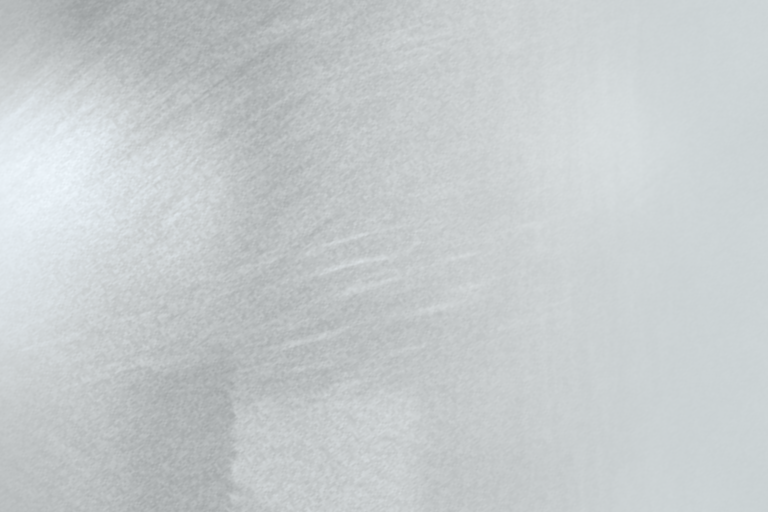
Write a WebGL 2 fragment shader that draws this texture.

```glsl
#version 300 es
precision highp float;

uniform vec2 u_resolution;
out vec4 fragColor;

float hash(vec2 cell) {
    vec3 h = fract(cell.xyx * 0.1031);
    h += dot(h, h.yzx + 33.33);
    return fract((h.x + h.y) * h.z);
}

float noise(vec2 p) {
    vec2 i = floor(p), f = fract(p);
    f = f * f * (3.0 - 2.0 * f);
    return mix(mix(hash(i), hash(i + vec2(1, 0)), f.x),
               mix(hash(i + vec2(0, 1)), hash(i + vec2(1, 1)), f.x), f.y);
}

float fbm(vec2 p) {
    float sum = 0.0, amp = 0.5;
    for (int i = 0; i < 4; i++) {
        sum += amp * (noise(p) - 0.5);
        p = mat2(1.6, 1.2, -1.2, 1.6) * p + 17.3;
        amp *= 0.5;
    }
    return sum;
}

vec2 turn(vec2 p, float angle) {
    float c = cos(angle), s = sin(angle);
    return mat2(c, -s, s, c) * p;
}

// Fine bristle lines running along the given angle, slightly bowed
float bristles(vec2 p, float angle, float density) {
    vec2 q = turn(p, angle) + 20.0;
    q.y += 0.04 * noise(q * 2.5);
    return 0.5 * noise(q * vec2(5.0, density))
         + 0.5 * noise(q * vec2(14.0, density * 2.1) + 7.0) - 0.5;
}

float blob(vec2 p, vec2 center, vec2 radius, float angle) {
    vec2 q = turn(p - center, angle) / radius;
    return exp(-dot(q, q));
}

void main() {
    vec2 p = gl_FragCoord.xy / u_resolution.y;
    float focus = smoothstep(-0.15, 0.3, p.x) * (1.0 - smoothstep(0.55, 1.3, p.x));

    float rising = bristles(p, 0.66, 80.0);
    float sweeping = bristles(p, 0.27, 62.0);
    float falling = bristles(p, -0.62, 70.0);
    float upright = bristles(p, 1.6, 55.0);

    // Ragged coordinates give the broad strokes their brushed borders
    vec2 w = p + vec2(0.04, -0.04) * rising + 0.06 * vec2(fbm(p * 5.0), fbm(p * 5.0 + 40.0));

    // Broad shading from satin grey to the pale right side
    float tone = mix(0.742, 0.832, smoothstep(0.4, 1.15, w.x));
    tone += 0.10 * blob(w, vec2(0.10, 0.71), vec2(0.19, 0.15), -0.5);
    tone += 0.16 * blob(w, vec2(-0.02, 0.54), vec2(0.28, 0.30), 0.0);
    tone += 0.07 * blob(w, vec2(0.38, 0.63), vec2(0.10, 0.16), -0.2);
    tone += 0.03 * blob(w, vec2(1.18, 0.71), vec2(0.11, 0.15), 0.3);
    tone -= 0.055 * blob(w, vec2(0.28, 1.0), vec2(0.34, 0.22), 0.0);
    tone -= 0.045 * blob(w, vec2(0.17, 1.0), vec2(0.08, 0.13), 0.0);
    tone -= 0.03 * blob(w, vec2(0.51, 0.75), vec2(0.08, 0.32), 0.0);
    tone -= 0.03 * blob(w, vec2(0.70, 0.32), vec2(0.28, 0.10), 0.2);
    tone -= 0.03 * blob(w, vec2(1.0, 0.08), vec2(0.28, 0.24), 0.0);

    // Dark upright stroke and the lighter dab beside it
    vec2 e = p + vec2(0.03, 0.05) * falling + 0.03 * fbm(p * 14.0);
    float edge = 0.45 + 0.02 * (0.2 - p.y);
    float stroke = smoothstep(0.18, 0.32, e.x) * (1.0 - smoothstep(edge - 0.006, edge + 0.012, e.x))
                 * (1.0 - smoothstep(0.24, 0.38, e.y));
    float dab = smoothstep(edge - 0.006, edge + 0.012, e.x) * (1.0 - smoothstep(0.78, 0.86, e.x))
              * (1.0 - smoothstep(0.17, 0.24, e.y - 0.08 * (e.x - 0.45)))
              * smoothstep(-0.02, 0.03, e.y + 0.55 * (e.x - 0.55));
    tone += 0.042 * dab - 0.042 * stroke;
    tone += 0.03 * fbm(w * 4.0 + 9.0);

    // Bristle marks, each direction kept to its own region
    float risingArea = blob(p, vec2(0.34, 0.68), vec2(0.38, 0.38), 0.0);
    float sweepArea = blob(p, vec2(0.72, 0.42), vec2(0.36, 0.17), 0.25)
                    + 0.6 * blob(p, vec2(0.80, 0.95), vec2(0.35, 0.13), 0.1)
                    + 0.6 * blob(p, vec2(0.12, 0.31), vec2(0.18, 0.08), 0.0);
    float fallArea = blob(p, vec2(0.74, 0.12), vec2(0.16, 0.13), 0.0)
                   + blob(p, vec2(0.10, 0.10), vec2(0.18, 0.14), 0.0);
    float marks = 0.085 * risingArea * rising
                + sweepArea * (0.06 * sweeping + 0.22 * max(sweeping - 0.12, 0.0))
                + 0.06 * fallArea * falling;
    tone += marks * (0.3 + 0.7 * focus);
    tone += 0.018 * upright * smoothstep(0.75, 1.0, p.x) * (1.0 - smoothstep(1.1, 1.5, p.x));

    // Pebbled paint grain, sharpest where the surface is in focus
    vec2 g = turn(p, 0.6);
    float grain = 0.8 * noise(g * vec2(110.0, 180.0)) + 1.2 * noise(g * vec2(200.0, 280.0) + 31.0) - 1.0;
    tone += grain * (0.008 + 0.042 * focus);

    // Cool tint, bluer in the highlights, greener toward the right border
    float light = smoothstep(0.78, 0.95, tone) * (1.0 - smoothstep(0.5, 1.0, p.x));
    vec3 color = tone + mix(vec3(-0.016, 0.0, 0.004), vec3(-0.03, 0.0, 0.02), light);
    color += vec3(-0.012, 0.0, 0.003) * smoothstep(0.9, 1.45, p.x);
    fragColor = vec4(clamp(color, 0.0, 1.0), 1.0);
}
```
